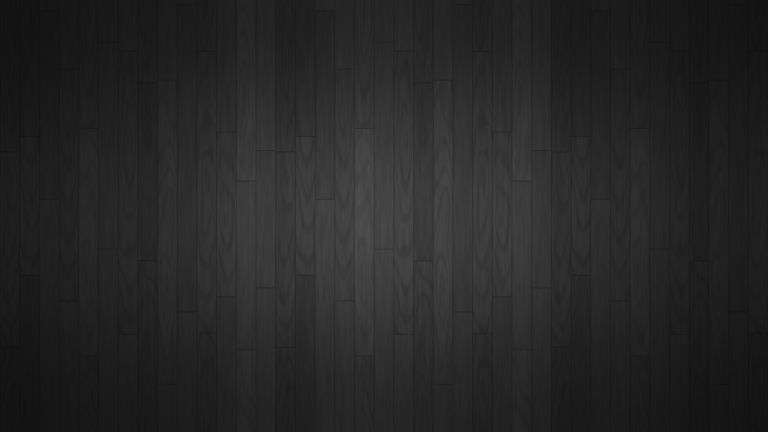
This texture is drawn by a Shadertoy shader. Its source:

```glsl
// Dark charcoal wood floor of narrow upright planks under a soft central light.
#define PLANKS 39.0        // planks across the canvas
#define PATTERN 14.0       // planks before the floor pattern recurs
#define SEAM_WIDTH 0.0013  // gap width, in canvas widths
#define SEAM_DEPTH 0.22
#define TONE_RANGE 0.30    // brightness spread between boards
#define GRAIN_DEPTH 0.10
#define RING_DEPTH 0.10
#define RING_COUNT 30.0
#define LIGHT_CORNER 0.080
#define LIGHT_SIDE 0.120
#define LIGHT_TOP 0.140
#define LIGHT_CENTRE 0.255

const float TAU = 6.2831853;

float hash(vec2 p) {
    vec3 q = fract(vec3(p.xyx) * 0.1031);
    q += dot(q, q.yzx + 33.33);
    return fract((q.x + q.y) * q.z);
}

float noise(vec2 p) {
    vec2 cell = floor(p), f = fract(p);
    f = f * f * (3.0 - 2.0 * f);
    return mix(mix(hash(cell), hash(cell + vec2(1, 0)), f.x),
               mix(hash(cell + vec2(0, 1)), hash(cell + vec2(1, 1)), f.x), f.y);
}

// Fine fibres along the board plus, on some boards, arched growth rings.
float woodGrain(vec2 p, vec2 board) {
    vec2 offset = 61.0 * vec2(hash(board + 3.1), hash(board + 7.7));
    float fibres = noise(p * vec2(9.0, 14.0) + offset) * 0.6
                 + noise(p * vec2(22.0, 45.0) + offset.yx) * 0.4 - 0.5;

    float warp = noise(p * vec2(2.0, 9.0) + offset) - 0.5;
    vec2 eye = vec2(0.35 + 0.3 * hash(board + 1.3), 0.1 + 0.4 * hash(board + 5.9));
    vec2 q = (p - eye) * vec2(1.0, 2.6) + vec2(0.35, 0.25) * warp;
    float rings = sin(RING_COUNT * length(q) + 3.0 * warp);
    rings = 0.35 - smoothstep(0.1, 1.0, rings);
    float figured = smoothstep(0.35, 0.75, hash(board + 9.2));
    return GRAIN_DEPTH * fibres * 2.0 + RING_DEPTH * rings * mix(0.15, 1.0, figured);
}

// Relative brightness of the floor; uv spans 0..1 and wraps on both axes.
float floorTone(vec2 uv) {
    uv = fract(uv);
    float column = uv.x * PLANKS;
    float plank = mod(floor(column), PATTERN);
    float across = fract(column);

    // Each plank holds two boards, measured upward from its first joint.
    float along = fract(uv.y - hash(vec2(plank, 17.0)));
    float split = mix(0.28, 0.62, hash(vec2(plank, 29.0)));
    float upper = step(split, along);
    vec2 board = vec2(plank * 3.0 + 2.0, upper * 11.0 + 5.0);
    vec2 local = vec2(across, along - split * upper);

    float shade = 0.65 * hash(vec2(plank, 41.0)) + 0.35 * hash(board) - 0.5;
    float tone = 1.0 + TONE_RANGE * shade + woodGrain(local, board);

    // Dark gaps along the sides and at the board ends.
    float sideGap = min(across, 1.0 - across) / PLANKS;
    float endGap = min(min(along, 1.0 - along), abs(along - split));
    endGap *= iResolution.y / iResolution.x;
    float gap = 1.0 - smoothstep(0.0, SEAM_WIDTH, min(sideGap, endGap));
    return tone * (1.0 - SEAM_DEPTH * gap);
}

// Broad pool of light that fades equally at opposite edges.
float lightPool(vec2 uv) {
    vec2 w = 0.5 - 0.5 * cos(TAU * uv);
    return mix(mix(LIGHT_CORNER, LIGHT_TOP, w.x),
               mix(LIGHT_SIDE, LIGHT_CENTRE, w.x), w.y);
}

void mainImage(out vec4 fragColor, in vec2 fragCoord) {
    // Average a 3 by 3 grid of samples to smooth edges and grain.
    float tone = 0.0;
    for (int j = -1; j <= 1; j++) {
        for (int i = -1; i <= 1; i++) {
            vec2 jitter = vec2(i, j) / 3.0;
            tone += floorTone((fragCoord + jitter) / iResolution.xy) / 9.0;
        }
    }
    vec3 color = vec3(tone * lightPool(fragCoord / iResolution.xy));
    fragColor = vec4(color, 1.0);
}
```
